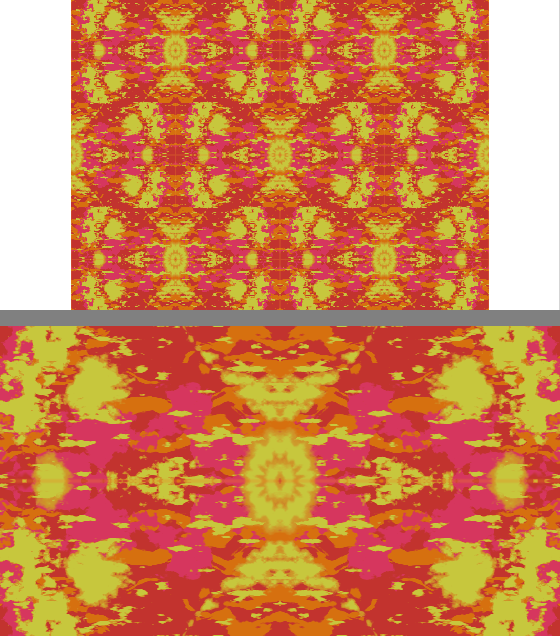
Top: the whole. Bottom: its middle third, enlarged.
Reproduce this pattern procedurally as a Shadertoy shader.

```glsl
const vec3 ORANGE  = vec3(0.84, 0.44, 0.06);
const vec3 RED     = vec3(0.76, 0.20, 0.18);
const vec3 PINK    = vec3(0.84, 0.21, 0.37);
const vec3 OCHRE   = vec3(0.81, 0.58, 0.16);
const vec3 YELLOW  = vec3(0.78, 0.78, 0.24);
const vec3 PAPER   = vec3(1.0);
const float HALF_ROW = 0.1685;   // half a row, relative to canvas height
const float PANEL_HALF = 4.0;    // panel half width, in half rows

float hash(vec2 p) {
    vec3 a = fract(vec3(p.xyx) * 0.1031);
    a += dot(a, a.yzx + 33.33);
    return fract((a.x + a.y) * a.z);
}

float noise(vec2 p) {
    vec2 i = floor(p), f = fract(p);
    f = f * f * (3.0 - 2.0 * f);
    return mix(mix(hash(i), hash(i + vec2(1, 0)), f.x),
               mix(hash(i + vec2(0, 1)), hash(i + vec2(1, 1)), f.x), f.y);
}

float fbm(vec2 p) {
    float sum = 0.0, amp = 0.53;
    for (int i = 0; i < 4; i++) {
        sum += amp * noise(p);
        p = p * 2.03 + 11.7;
        amp *= 0.5;
    }
    return sum;
}

float ellipse(vec2 p, vec2 radii) {
    return (length(p / radii) - 1.0) * min(radii.x, radii.y);
}

float capsule(vec2 p, vec2 a, vec2 b, float radius) {
    vec2 ab = b - a;
    float t = clamp(dot(p - a, ab) / dot(ab, ab), 0.0, 1.0);
    return length(p - a - ab * t) - radius;
}

float cover(float d, float soft) {
    return smoothstep(soft, -soft, d);
}

// Brick repeat, each cell mirrored both ways: x in 0..2, y in 0..1
vec2 foldCell(vec2 p) {
    float row = floor((p.y + 1.0) * 0.5);
    p.x += 2.0 * mod(row, 2.0);
    return abs(mod(p + vec2(2, 1), vec2(4, 2)) - vec2(2, 1));
}

// Scalloped ring around a small core
float medallion(vec2 q) {
    float r = length(q / vec2(0.21, 0.28));
    float scallop = 0.07 * cos(16.0 * atan(q.y, q.x));
    return 0.21 * min(abs(r - 0.82 + scallop) - 0.20, abs(r - 0.25) - 0.14);
}

float crown(vec2 q) {
    float wings = abs(q.y - 0.53 - 1.2 * q.x * q.x) - 0.10 * (1.0 - q.x / 0.44);
    return max(wings, 0.03 - length(q - vec2(0.05, 0.56)));
}

float yellowShapes(vec2 q, float rough) {
    float d = ellipse(q - vec2(1.17, 0.60), vec2(0.155)) + 0.25 * rough;
    d = min(d, capsule(q, vec2(1.62, 0.36), vec2(1.57, 0.70), 0.09) + 0.5 * rough);
    d = min(d, capsule(q, vec2(1.57, 0.70), vec2(1.42, 0.93), 0.10) + 0.5 * rough);
    d = min(d, ellipse(q - vec2(1.46, 0.0), vec2(0.08, 0.12)) + 0.1 * rough);
    d = min(d, ellipse(q - vec2(0.76, 0.0), vec2(0.10, 0.05)) + 0.4 * rough);
    d = min(d, crown(q) + 0.2 * rough);
    return min(d, medallion(q) + 0.08 * rough);
}

float pinkShapes(vec2 q) {
    float d = capsule(q, vec2(0.26, 0.12), vec2(0.62, 0.42), 0.12);
    d = min(d, ellipse(q - vec2(1.08, 0.30), vec2(0.27, 0.13)));
    d = min(d, ellipse(q - vec2(1.66, 0.0), vec2(0.36, 0.18)));
    return min(d, capsule(q, vec2(1.60, 0.28), vec2(1.66, 0.85), 0.12));
}

vec3 cloth(vec2 q, float soft) {
    vec2 w = q + 0.12 * (vec2(noise(q * 6.0), noise(q * 6.0 + 40.0)) - 0.5);
    float streak = fbm(w * vec2(3.5, 11.0));
    float patches = fbm(w * vec2(5.0, 7.0) + 17.0) - 0.5;
    float grain = fbm(q * vec2(15.0, 20.0) + 5.0) - 0.5;
    float fleck = fbm(q * vec2(8.0, 21.0) + 31.0);

    // Red streaks gather near the row edge and along the axis
    float red = streak + 0.12 * smoothstep(0.6, 1.0, q.y)
              + 0.30 * cover(ellipse(q - vec2(1.1, 0.0), vec2(0.50, 0.14)), 0.10);
    vec3 col = mix(ORANGE, RED, cover(0.50 - red + 0.2 * grain, soft));

    col = mix(col, PINK, cover(pinkShapes(q) + 0.6 * patches + 0.3 * grain, soft));
    float axisRed = ellipse(q - vec2(1.82, 0.0), vec2(0.26, 0.12)) + 0.3 * patches;
    col = mix(col, RED, cover(axisRed, soft));

    // Yellow shapes and flecks share an ochre fringe
    float yellow = min(yellowShapes(q, grain), 0.69 - fleck + 0.1 * patches);
    col = mix(col, OCHRE, cover(yellow - 0.035, soft));
    col = mix(col, YELLOW, cover(yellow, soft));

    // Faint seams on the mirror axes
    float seam = cover(min(q.y, 2.0 - q.x) - 0.012, soft * 0.5);
    return mix(col, ORANGE + 0.08, 0.3 * seam);
}

void mainImage(out vec4 fragColor, in vec2 fragCoord) {
    float unit = HALF_ROW * iResolution.y;
    vec2 p = (fragCoord - 0.5 * iResolution.xy) / unit;
    float pixel = 1.0 / unit;
    vec3 col = cloth(foldCell(p), max(0.018, 0.7 * pixel));

    // White margins with a thin grey line at the right
    col = mix(PAPER, col, cover(abs(p.x) - PANEL_HALF, 0.5 * pixel));
    float rightEdge = 0.5 * iResolution.x / unit - p.x;
    col = mix(col, vec3(0.8), cover(rightEdge - 0.014, 0.5 * pixel));
    fragColor = vec4(col, 1.0);
}
```
